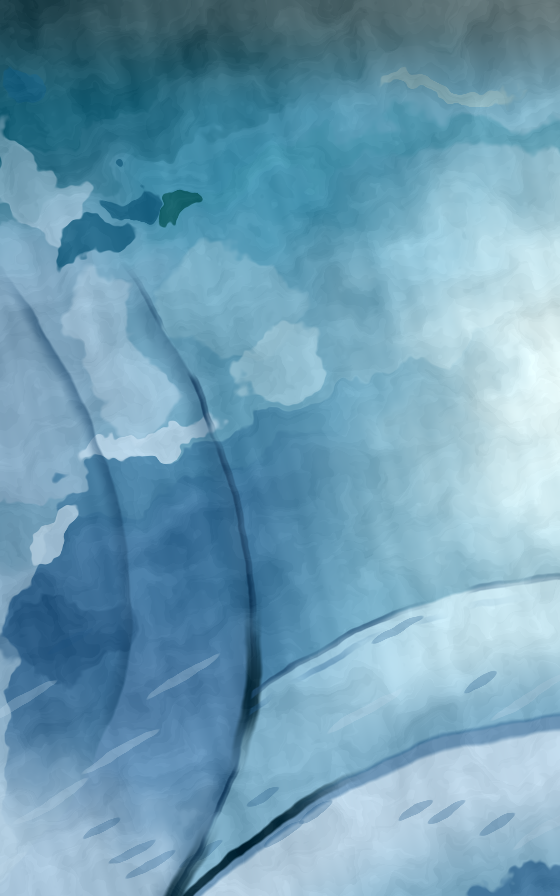
Write a Shadertoy shader that draws this background.

```glsl
// Watercolour ice cave: pale light at the right, teal roof, curved blue folds below.
#define WARP .062      // raggedness of the paint edges
#define FACET .15      // strength of the flat paint patches
#define STREAK .05     // strength of the brushed streaks
#define INK vec3(.03, .16, .22)
#define DEEP vec3(.18, .39, .57)
#define TEAL vec3(.07, .37, .46)
#define POOL vec3(.08, .36, .49)
#define HAZE vec3(.50, .69, .79)
#define MIST vec3(.73, .83, .90)
#define LIGHT vec3(.93, 1., 1.)

vec2 gradientAt(vec2 cell) {
    float a = 6.2832 * fract(sin(dot(cell, vec2(127.1, 311.7))) * 43758.5);
    return vec2(cos(a), sin(a));
}

float noise(vec2 p) {
    vec2 i = floor(p), f = p - i, u = f * f * (3. - 2. * f), e = vec2(1, 0);
    float low = mix(dot(gradientAt(i), f), dot(gradientAt(i + e), f - e), u.x);
    float high = mix(dot(gradientAt(i + e.yx), f - e.yx), dot(gradientAt(i + 1.), f - 1.), u.x);
    return mix(low, high, u.y);
}

float fbm(vec2 p) {
    float sum = 0., amp = .6;
    for (int i = 0; i < 4; i++) {
        sum += amp * noise(p);
        p = mat2(1.6, 1.2, -1.2, 1.6) * p + 7.3;
        amp *= .5;
    }
    return sum;
}

// Quantise into flat washes with narrow borders
float washes(float v) { return floor(v) + smoothstep(.88, 1., fract(v)); }

float glow(vec2 p, vec2 c, vec2 r) { p = (p - c) / r; return exp(-dot(p, p)); }

// Tilted ellipse with a crisp edge
float spot(vec2 p, vec2 c, vec2 r, float tilt) {
    p -= c;
    p = vec2(cos(tilt) * p.x + sin(tilt) * p.y, cos(tilt) * p.y - sin(tilt) * p.x) / r;
    return smoothstep(1.06, .94, length(p));
}

float side(float d) { return smoothstep(-.002, .002, d); }
float line(float d, float width) { return smoothstep(width, width * .5, abs(d)); }

void mainImage(out vec4 fragColor, in vec2 fragCoord) {
    vec2 p = fragCoord / iResolution.xy * vec2(.625, 1.);
    vec2 ragged = vec2(fbm(p * 15.), fbm(p * 15. + 40.));
    vec2 w = p + WARP * ragged, fine = p + .009 * ragged;
    vec2 brush = mat2(.92, -.39, .39, .92) * w; // along and across the strokes

    // Signed distances to the two ribs and the two lower folds
    float dy = fine.y - .28;
    float rib = fine.x - .284 + (dy > 0. ? .8 : 1.15) * dy * dy;
    dy = fine.y - .31;
    float vein = fine.x - .147 + (dy > 0. ? .95 : 1.7) * dy * dy;
    float bend = (.64 - fine.x) * (.64 - fine.x);
    float fold = .355 - bend - fine.y;
    float lowFold = .198 - 1.07 * bend - fine.y;

    // Air, light and roof
    vec3 col = mix(vec3(.38, .62, .73), vec3(.54, .68, .78), smoothstep(.28, .02, w.x));
    col = mix(col, vec3(.18, .52, .64), .8 * glow(w, vec2(.28, .80), vec2(.22, .09)));
    col = mix(col, LIGHT, glow(p + ragged * .06, vec2(.66, .57), vec2(.22, .27)));
    float roof = w.y - .77 - .42 * w.x;
    col = mix(col, TEAL, .62 * smoothstep(-.09, .09, roof) + .16 * side(roof + .02) + .12 * side(roof - .05));
    float arch = w.y - .855 + 1.1 * (w.x - .5) * (w.x - .5);
    col = mix(col, vec3(.25, .57, .66), .45 * line(arch, .022) * smoothstep(.1, .3, p.x));
    col = mix(col, vec3(.65, .78, .79), .6 * spot(w, vec2(.51, .902), vec2(.075, .011), 0.));
    vec3 rim = mix(vec3(.14, .28, .32), vec3(.42, .49, .50), p.x * 1.6);
    col = mix(col, rim, smoothstep(.86, 1., p.y));

    // Pale clouds and the bright strip at the left
    col = mix(col, vec3(.53, .72, .80), .6 * spot(w, vec2(.265, .66), vec2(.09, .06), -.4));
    col = mix(col, vec3(.66, .81, .87), .65 * spot(w, vec2(.31, .59), vec2(.06, .03), .5));
    col = mix(col, MIST, .5 * spot(w, vec2(.04, .79), vec2(.08, .03), -1.));
    col = mix(col, MIST, .45 * spot(w, vec2(.13, .60), vec2(.10, .045), -1.25));

    // Blue slope crossing the middle, split by a second wash
    float slope = .43 + .36 * w.x - w.y;
    float bank = side(slope) * side(w.x - .012 - .35 * max(w.y - .30, 0.));
    float fade = smoothstep(.44, .19, p.x) * smoothstep(-.05, .28, p.y);
    float lower = side(slope - .04) * side(.17 + .6 * w.x - slope - step(rib, 0.));
    col = mix(col, DEEP, bank * fade * (.62 + .26 * max(lower, side(slope - .04) * .5)));
    col = mix(col, vec3(.28, .55, .67), .3 * side(slope) * smoothstep(.1, .02, slope) * smoothstep(.6, .4, p.x));
    col = mix(col, vec3(.38, .54, .70), .5 * side(-rib) * side(vein) * smoothstep(.36, .22, p.y));
    col = mix(col, DEEP * .9, .5 * spot(w, vec2(.075, .29), vec2(.08, .04), .3));
    col = mix(col, MIST, .8 * spot(w, vec2(.17, .505), vec2(.08, .014), .4));
    col = mix(col, MIST, .8 * spot(w, vec2(.055, .405), vec2(.04, .018), .7));
    col = mix(col, MIST, .75 * smoothstep(.16, .0, w.y + .4 * w.x - .06) * side(-rib));

    // Folded sheets at the lower right
    vec3 sheet = mix(HAZE, vec3(.79, .91, .95), smoothstep(.28, .56, p.x));
    col = mix(col, mix(sheet, HAZE, smoothstep(.05, .16, fold)), side(fold) * side(rib));
    col = mix(col, mix(MIST, HAZE, smoothstep(.06, .2, lowFold)), side(lowFold) * side(rib));
    col = mix(col, DEEP, .65 * spot(w, vec2(.585, .005), vec2(.06, .035), .2));

    // Slanted brush dabs scattered over the lower half
    for (int i = 0; i < 24; i++) {
        vec2 seed = gradientAt(vec2(i, 17)) * .5 + .5;
        vec2 at = vec2(fract(float(i) * .618) * .625, .03 + .27 * seed.x);
        vec3 dab = mix(DEEP, MIST, step(.5, seed.y));
        col = mix(col, dab, .3 * spot(fine, at, vec2(.02 + .03 * seed.y, .005), .55));
    }

    // Dark ribs and creases, heaviest where they meet
    float broken = smoothstep(-.25, .15, noise(p * 17.));
    float ribFade = smoothstep(.72, .62, p.y);
    col = mix(col, DEEP * .75, ribFade * (.6 * broken * line(rib, .005) + .35 * side(-rib) * smoothstep(-.035, 0., rib)));
    col = mix(col, INK, .9 * line(rib, .012) * glow(p, vec2(.28, .23), vec2(.1, .06)));
    col = mix(col, DEEP * .8, .55 * side(-vein) * smoothstep(-.02, 0., vein) * smoothstep(.12, .25, p.y) * ribFade);
    float crease = smoothstep(.64, .28, p.x) * side(rib);
    col = mix(col, DEEP * .8, line(fold, .005) * broken * (.25 * side(rib) + .6 * crease));
    col = mix(col, DEEP, .5 * line(fold - .018, .005) * crease * broken);
    col = mix(col, DEEP, .55 * line(lowFold - .006, .012) * side(rib));
    col = mix(col, INK, .95 * line(lowFold, .008) * smoothstep(.42, .30, p.x) * side(rib + .01));
    col = mix(col, INK, .8 * line(rib, .014) * smoothstep(.09, .0, p.y));

    // Ragged dark pools under the roof
    col = mix(col, POOL, .85 * spot(w, vec2(.098, .727), vec2(.055, .02), .5));
    col = mix(col, POOL, .75 * spot(w, vec2(.145, .782), vec2(.045, .014), .1));
    col = mix(col, vec3(.05, .35, .38), .9 * spot(w, vec2(.20, .766), vec2(.028, .014), 0.));
    col = mix(col, POOL, .8 * spot(w, vec2(.018, .902), vec2(.03, .025), -.4));

    // Flat paint patches and brushed streaks
    float patches = washes(fbm(w * 9. + 3.) * 8.) / 8. + .5 * washes(fbm(brush * vec2(9., 30.)) * 6.) / 6.;
    float streaks = noise(vec2(p.x * 55. + p.y * 14., p.y * 6.));
    col += FACET * patches + STREAK * streaks;
    fragColor = vec4(clamp(col, 0., 1.), 1.);
}
```
